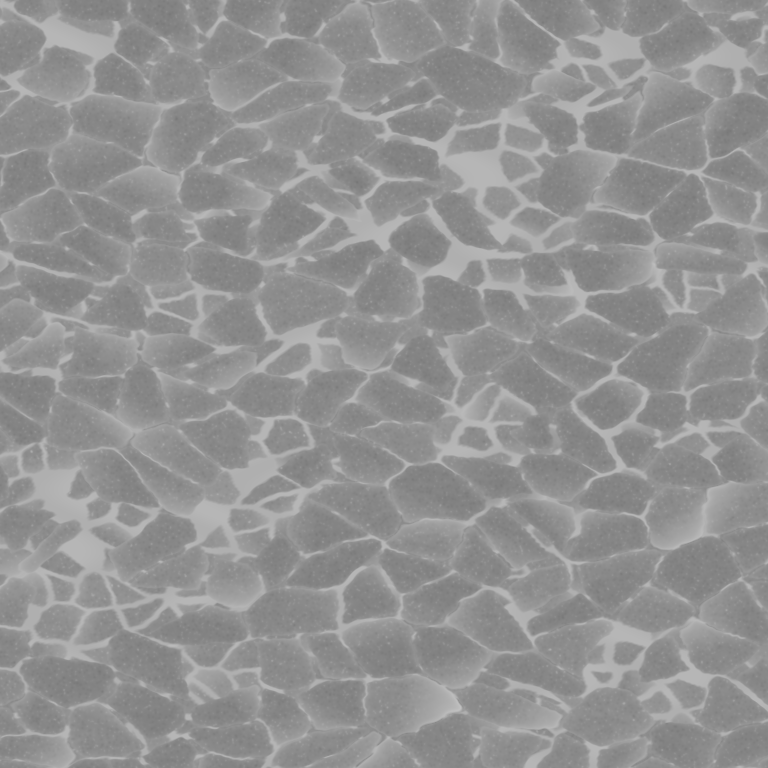
Give the GLSL for this texture map, as a WebGL 2 fragment shader.

```glsl
#version 300 es
precision highp float;

uniform vec2 u_resolution;
out vec4 fragColor;

vec2 hash2(vec2 c) {
    vec3 q = fract(c.xyx * vec3(0.1031, 0.1030, 0.0973));
    q += dot(q, q.yzx + 33.33);
    return fract((q.xx + q.yz) * q.zy);
}

// Bend straight cell walls slightly and chip them finely
vec2 warp(vec2 p) {
    p += 0.17 * sin(p.yx * vec2(1.3, 1.1) + vec2(0.7, 2.9));
    p += 0.045 * sin(p.yx * vec2(3.7, 4.3) + p * 1.7);
    p += 0.016 * sin(p.yx * 13.0 + p * 7.0);
    return p + 0.006 * sin(p.yx * 37.0 - p * 23.0);
}

// Distance to the wall of the nearest cell, barely rounded at corners
float stoneDistance(vec2 p, out vec2 cell, out vec2 local) {
    vec2 base = floor(p);
    float nearest = 9.0;
    for (int y = -1; y <= 1; y++)
    for (int x = -1; x <= 1; x++) {
        vec2 c = base + vec2(x, y);
        vec2 toSite = c + hash2(c) - p;
        float d = dot(toSite, toSite);
        if (d < nearest) {
            nearest = d;
            cell = c;
            local = -toSite;
        }
    }
    float sum = 0.0;
    for (int y = -2; y <= 2; y++)
    for (int x = -2; x <= 2; x++) {
        if (x == 0 && y == 0) continue;
        vec2 c = cell + vec2(x, y);
        vec2 toSite = c + hash2(c) - p;
        vec2 across = toSite + local;
        float wall = dot(0.5 * (toSite - local), across) / max(length(across), 0.001);
        sum += exp(-28.0 * wall);
    }
    return -log(max(sum, 1e-20)) / 28.0;
}

// Tilted stones over whatever lies beneath; some are left out in patches
float layStones(float under, vec2 p, float base, float softness) {
    vec2 cell, local;
    float d = stoneDistance(warp(p), cell, local);
    vec2 shape = hash2(cell + 71.0);
    vec2 tilt = hash2(cell + 19.0);
    d -= 0.004 + 0.14 * pow(shape.x, 4.0);

    float slope = dot(local, cos(6.283 * tilt.x - vec2(0.0, 1.571)));
    float shade = base + 0.04 * tilt.y * tilt.y;
    shade += 0.2 * shape.y * max(slope + 0.03, 0.0);
    shade += 0.075 * exp(-19.0 * max(d, 0.0));

    float patchy = sin(cell.x * 0.45 + 1.0) * sin(cell.y * 0.4);
    float missing = 0.09 + 0.2 * smoothstep(0.3, 1.0, patchy);
    float present = step(missing, hash2(cell + 137.0).x);
    return mix(under, shade, present * smoothstep(-0.015, softness, d));
}

// Soft specks of random strength, centred on zero
float specks(vec2 p) {
    float total = 0.0;
    vec2 base = floor(p);
    for (int y = -1; y <= 1; y++)
    for (int x = -1; x <= 1; x++) {
        vec2 c = base + vec2(x, y);
        vec2 away = c + hash2(c) - p;
        float strength = hash2(c + 53.0).x - 0.5;
        total += strength * exp(-5.0 * dot(away, away));
    }
    return total;
}

void main() {
    vec2 uv = gl_FragCoord.xy / u_resolution;

    // Pale ground, sunken small stones, then the large top stones
    float ground = 0.7 + 0.015 * sin(uv.x * 47.0 + 3.0 * sin(uv.y * 39.0));
    float tone = layStones(ground, uv * vec2(20.0, 29.0) + 40.0, 0.545, 0.11);
    tone = layStones(tone, uv * vec2(12.0, 17.5) + 7.0, 0.512, 0.035);

    // Mineral grain and flecks, strongest on the dark faces
    float face = 1.0 - smoothstep(0.55, 0.68, tone);
    float grain = specks(uv * 240.0);
    float blotch = specks(uv * vec2(75.0, 110.0));
    float veins = sin(uv.y * 310.0 + 4.0 * sin(uv.x * 37.0) + 3.0 * sin(uv.y * 61.0));
    tone += face * (0.05 * grain + 0.09 * max(grain - 0.25, 0.0) + 0.022 * blotch);
    tone += face * 0.003 * veins * sin(uv.x * 83.0 + uv.y * 29.0);

    fragColor = vec4(vec3(tone), 1.0);
}
```
